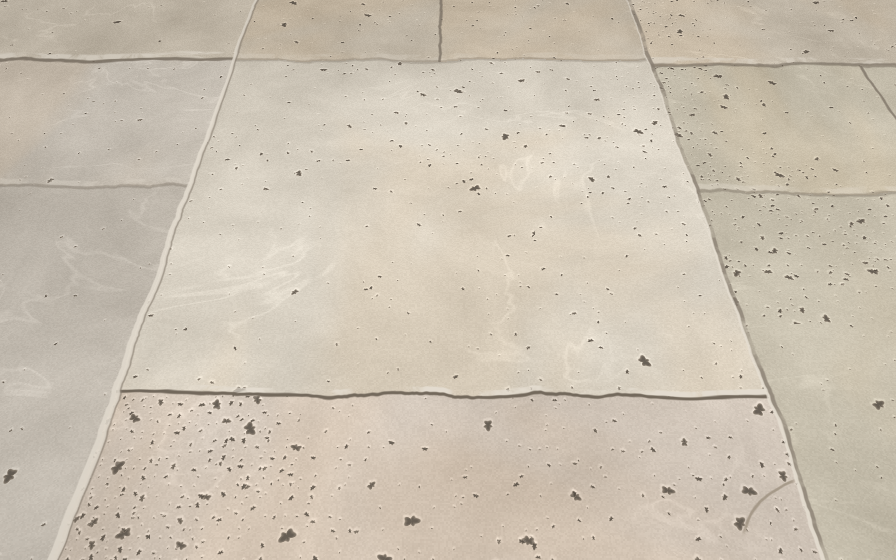
Reproduce this texture procedurally as a WebGL 2 fragment shader.

```glsl
#version 300 es
precision highp float;
uniform vec2 u_resolution;
out vec4 fragColor;

vec3 hash3(vec2 p) {
  vec3 h = fract(p.xyx * vec3(0.1031, 0.103, 0.0973));
  h += dot(h, h.yxz + 33.33);
  return fract((h.xxy + h.yzz) * h.zyx);
}

// Layered, warped sines, roughly -0.7 to 0.7
float mottle(vec2 p) {
  float sum = 0.0, amp = 0.5;
  for (int i = 0; i < 5; i++) {
    p = mat2(1.5, 1.2, -1.2, 1.5) * p + 1.3;
    p += 0.8 * sin(p.yx * 0.7 + float(i));
    sum += amp * sin(p.x) * sin(p.y);
    amp *= 0.6;
  }
  return sum;
}

// Cellular noise: signed distance to the nearest ragged hole
float holes(vec2 p, float density) {
  float d = 1.0;
  for (int j = -1; j <= 1; j++)
    for (int i = -1; i <= 1; i++) {
      vec2 cell = floor(p) + vec2(i, j);
      vec3 h = hash3(cell), k = hash3(cell + 71.7);
      vec2 r = p - cell - 0.15 - 0.7 * h.xy;
      float a = atan(r.y, r.x);
      float radius = 0.05 + 0.2 * k.x * k.x * k.x;
      radius *= 1.0 + 0.3 * sin(2.0 * a + 6.3 * k.y) + 0.2 * sin(5.0 * a + 6.3 * k.z);
      if (h.z < density) d = min(d, length(r) - radius);
    }
  return d;
}

float stroke(float d, float halfWidth, float px) {
  return 1.0 - smoothstep(halfWidth - px, halfWidth + px, abs(d));
}

void main() {
  float px = 1.0 / u_resolution.y;
  vec2 q = gl_FragCoord.xy * px;

  // Floor plane: w is the half width of the middle column at this height
  float w = 0.687 - 0.355 * q.y;
  vec2 ground = vec2((q.x - 0.786) / w, 2.0 / w);
  vec2 worn = q + 0.016 * w * vec2(mottle(ground * 2.5), mottle(ground * 3.0 + 7.0));
  float u = (worn.x - 0.786) / w;

  // Columns of slabs, each with its own two cross joints
  float column = step(-1.0, u) + step(1.0, u) + step(2.0, u) * step(worn.y, 0.882);
  int c = int(column);
  float farJoint = vec4(0.894, 0.892, 0.883, 0.881)[c];
  float nearJoint = vec4(0.665, 0.296, 0.656, -1.0)[c];
  float row = step(nearJoint, worn.y) + step(farJoint, worn.y);
  bool middle = c == 1;
  bool front = middle && row < 0.5;
  bool back = row > 1.5;

  // Slab tint
  vec3 stone = c == 0 ? vec3(0.775, 0.745, 0.7) : vec3(0.79, 0.76, 0.69);
  if (middle) stone = front ? vec3(0.83, 0.785, 0.735) : vec3(0.85, 0.82, 0.765);
  if (back) stone = vec3(0.785, 0.745, 0.68);
  float half2 = middle && back ? step(0.0, u) : 0.0;
  vec3 slab = hash3(vec2(column + 5.0 * half2, row) + 3.0);
  stone += 0.025 * (slab.x - 0.5);
  vec2 p = ground + slab.yz * 9.0;

  // Clouding, warm stains, pale veins and grain
  float cloud = mottle(p * 0.9);
  stone += 0.06 * cloud + 0.035 * mottle(p * 4.0 + 2.0);
  stone += vec3(0.012, -0.004, -0.022) * smoothstep(0.0, 0.5, mottle(p * 0.6 + 5.0));
  float vein = 1.0 - smoothstep(0.0, 0.07, abs(mottle(p * vec2(1.6, 2.4) + 4.0)));
  stone += 0.04 * vein * smoothstep(-0.1, 0.4, mottle(p * 1.3 + 8.0));
  stone += 0.035 * (hash3(floor(ground * 190.0)).x - 0.5);

  // Pits in two sizes, clustered, with pale rims
  float density = front ? 0.4 : middle ? 0.05 : c == 0 ? 0.05 : 0.2;
  density *= 0.4 + 2.2 * smoothstep(-0.25, 0.45, mottle(p * 0.7 + 11.0));
  if (middle) density += 0.15 * smoothstep(0.65, 1.0, u) * step(row, 1.5);
  for (int i = 0; i < 2; i++) {
    float scale = i == 0 ? 14.0 : 33.0;
    float aa = px * scale / w;
    float d = holes(p * scale, density);
    float rim = holes((p - vec2(0.0, 0.004)) * scale, density);
    stone += 0.07 * (1.0 - smoothstep(0.0, 0.1 + aa, rim));
    float tone = 0.6 + 0.4 * smoothstep(-0.15, 0.05, d);
    stone = mix(stone, vec3(0.53, 0.48, 0.42) * tone, 0.85 * (1.0 - smoothstep(-aa, aa, d)));
  }

  // Curved scar on the front slab
  float scar = stroke(length(worn - vec2(1.45, 0.02)) - 0.125, 0.0025, px);
  scar *= smoothstep(0.04, 0.06, q.y) * (1.0 - smoothstep(1.41, 1.43, q.x));
  stone = mix(stone, vec3(0.6, 0.55, 0.48), 0.75 * scar);

  // Cross joints: chipped pale lip above a dark gap
  float chips = smoothstep(-0.3, 0.3, mottle(ground * 7.0));
  vec2 bed = worn.y - vec2(nearJoint, farJoint);
  vec2 depth = vec2(vec4(0.35, 1.0, 0.4, 0.0)[c], vec4(0.75, 0.3, 0.6, 0.5)[c]);
  for (int i = 0; i < 2; i++) {
    stone = mix(stone, vec3(0.89, 0.86, 0.81), depth[i] * chips * stroke(bed[i] - 0.007, 0.005, px));
    stone = mix(stone, vec3(0.45, 0.41, 0.36), depth[i] * stroke(bed[i], 0.0028, px));
  }

  // Short joints: middle of the back row, and far right
  float split = middle && back ? u : 9.0;
  if (c >= 2 && !back) split = u - 2.0;
  stone = mix(stone, vec3(0.5, 0.46, 0.41), 0.8 * stroke(split * w, 0.0025, px));

  // Long joints: pale grout with a shaded side
  float left = (u + 1.0) * w, right = (u - 1.0) * w;
  float grout = 0.021 * w * w;
  vec3 shade = vec3(0.54, 0.5, 0.45), pale = vec3(0.9, 0.87, 0.82);
  stone = mix(stone, shade, 0.65 * stroke(left - grout, 0.003, px));
  stone = mix(stone, pale, 0.85 * stroke(left, grout, px));
  stone = mix(stone, shade, (0.3 + 0.5 * chips) * stroke(right - 0.4 * grout - 0.003, 0.004, px));
  stone = mix(stone, pale, 0.85 * stroke(right, 0.4 * grout, px));

  // Light falls off towards the back and the left
  stone *= 1.0 - 0.05 * smoothstep(0.75, 1.0, q.y) - 0.04 * (1.0 - smoothstep(0.0, 0.4, q.x));
  fragColor = vec4(stone, 1.0);
}
```
